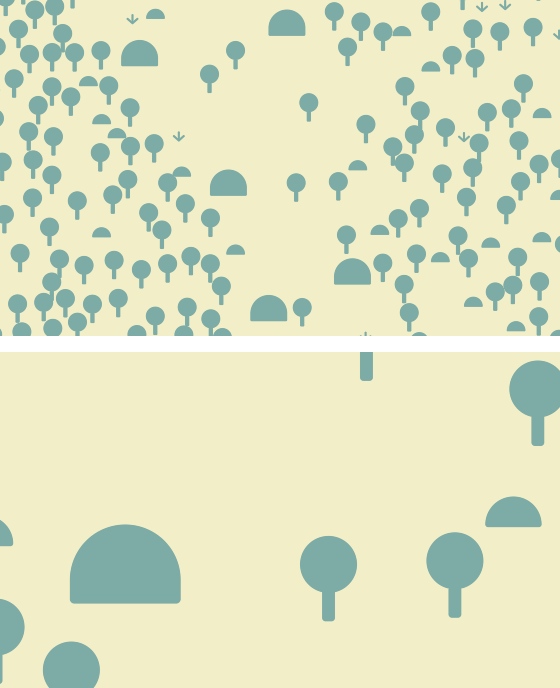
Top: the whole. Bottom: its middle third, enlarged.
Give the GLSL for this pattern, as a Shadertoy shader.

```glsl
// Flat woodland map: round trees, domed bushes and grass tufts on cream.
// Each grid cell proposes one plant; crowded plants yield to higher ranks,
// and a sloping clearing thins the planting. Unit: 1/100 of canvas height.

const int EMPTY = 0, TREE = 1, BUSH = 2, HILL = 3, GRASS = 4;

struct Plant { vec2 pos; int kind; float rank; };

// Integer hash (PCG style), three values in 0..1
vec3 hash(ivec2 cell, int seed) {
    uvec3 v = uvec3(ivec3(cell, seed) + 1000) * 1664525u + 1013904223u;
    v.x += v.y * v.z; v.y += v.z * v.x; v.z += v.x * v.y;
    v ^= v >> 16u;
    v.x += v.y * v.z; v.y += v.z * v.x; v.z += v.x * v.y;
    return vec3(v >> 8u) / 16777216.0;
}

// Chance of a plant: low in the clearing, dense on the left
float density(vec2 p) {
    float x = p.x / 100.0, y = p.y / 100.0;
    float middle = mix(1.03, 0.62, y);
    float halfWidth = mix(0.12, 0.35, smoothstep(0.35, 0.65, y));
    float wood = smoothstep(-0.06, 0.08, abs(x - middle) - halfWidth);
    return mix(0.06, mix(0.95, 0.56, smoothstep(0.7, 1.1, x)), wood);
}

Plant plantIn(ivec2 cell) {
    vec3 place = hash(cell, 3), pick = hash(cell, 8);
    vec2 pos = (vec2(cell) + place.xy) * vec2(5.65, 6.5);
    float d = density(pos);
    if (pick.x < 0.019) return Plant(pos, HILL, pick.y + 2.0);
    if (pick.x < 0.055 && d < 0.6) return Plant(pos, GRASS, pick.y + 1.0);
    if (pick.z > d) return Plant(pos, EMPTY, 0.0);
    return Plant(pos, pick.x > 0.87 ? BUSH : TREE, pick.y);
}

// True if b outranks a and stands too close to it
bool blocks(Plant b, Plant a) {
    if (b.kind == EMPTY || b.rank <= a.rank) return false;
    vec2 d = abs(a.pos - b.pos);
    if (a.kind != HILL && b.kind != HILL) return d.x / 6.3 + d.y / 9.6 < 1.0;
    vec2 room = vec2(3.1, 4.5), hillRoom = vec2(5.8, 4.2);
    room = (a.kind == HILL ? hillRoom : room) + (b.kind == HILL ? hillRoom : room);
    return all(lessThan(d, room));
}

// Greedy thinning unrolled to three levels: a plant stays if no rival stays
bool always(ivec2 cell) { return true; }
#define THIN(name, rivalStays) bool name(ivec2 cell) { Plant a = plantIn(cell); for (int i = 0; i < 25; i++) { ivec2 n = cell + ivec2(i % 5, i / 5) - 2; if (blocks(plantIn(n), a) && rivalStays(n)) return false; } return true; }
THIN(staysFirst, always)
THIN(staysSecond, staysFirst)
THIN(stays, staysSecond)

float segment(vec2 p, vec2 a, vec2 b) {
    vec2 ab = b - a;
    return length(p - a - ab * clamp(dot(p - a, ab) / dot(ab, ab), 0.0, 1.0));
}

float roundBox(vec2 p, vec2 halfSize, float r) {
    vec2 q = abs(p) - halfSize + r;
    return length(max(q, 0.0)) + min(max(q.x, q.y), 0.0) - r;
}

// Half disc on a straight wall, with a softly cornered flat base at y = 0
float dome(vec2 p, float radius, float wall, float r) {
    float arch = length(vec2(p.x, max(p.y - wall, 0.0))) - radius;
    vec2 q = vec2(arch, -p.y) + r;
    return length(max(q, 0.0)) + min(max(q.x, q.y), 0.0) - r;
}

float shape(vec2 p, int kind) {
    if (kind == TREE) {
        float crown = length(p - vec2(0.0, 1.41)) - 2.83;
        return min(crown, roundBox(p + vec2(0.0, 2.0), vec2(0.64, 2.24), 0.35));
    }
    if (kind == BUSH) return dome(p + vec2(0.0, 1.5), 2.8, 0.25, 0.3);
    if (kind == HILL) return dome(p + vec2(0.0, 3.9), 5.5, 2.35, 0.45);
    vec2 root = vec2(0.0, -1.2);
    float stem = segment(p, root, vec2(0.0, 1.2));
    float blade = segment(vec2(abs(p.x), p.y), root, vec2(1.45, 0.1));
    return min(stem, blade) - 0.32;
}

void mainImage(out vec4 fragColor, in vec2 fragCoord) {
    float pixel = 100.0 / iResolution.y;
    vec2 p = fragCoord * pixel;
    ivec2 home = ivec2(floor(p / vec2(5.65, 6.5)));

    // Nearest surviving plant; thin only those that reach this point
    float dist = 100.0;
    for (int i = 0; i < 9; i++) {
        ivec2 cell = home + ivec2(i % 3, i / 3) - 1;
        Plant plant = plantIn(cell);
        if (plant.kind == EMPTY) continue;
        float d = shape(p - plant.pos, plant.kind);
        if (d < min(dist, pixel) && stays(cell)) dist = d;
    }

    vec3 cream = vec3(0.95, 0.935, 0.78), sage = vec3(0.49, 0.67, 0.65);
    float ink = 1.0 - smoothstep(-0.6 * pixel, 0.6 * pixel, dist);
    fragColor = vec4(mix(cream, sage, ink), 1.0);
}
```
